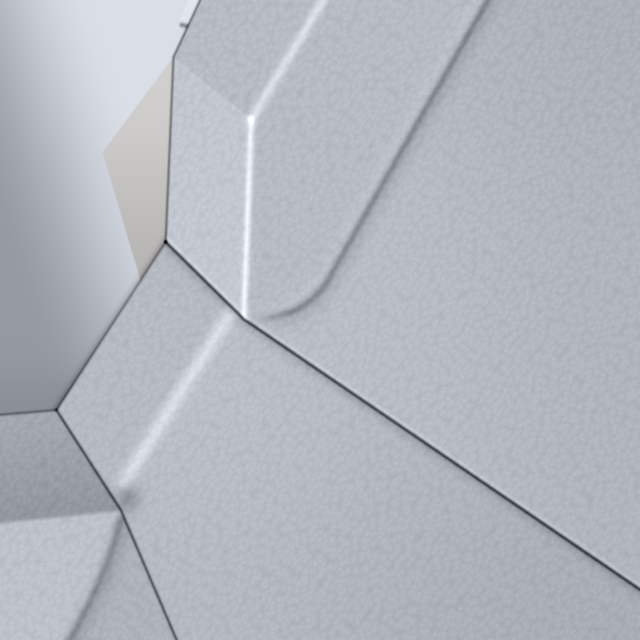
This background is drawn by a Shadertoy shader. Its source:

```glsl
// Pale plaster-like panels meeting at bevelled ridges and dark seams, beside smooth glass.
// Signed half-planes are combined into faces; gaussian lines add ridges, seams and grooves,
// and skewed cellular noise gives the surface its fine grain.

// Signed distance to the line a-b, positive on its right-hand side
float side(vec2 p, vec2 a, vec2 b) {
    vec2 d = normalize(b - a);
    return dot(p - a, vec2(d.y, -d.x));
}

float segment(vec2 p, vec2 a, vec2 b) {
    vec2 d = b - a;
    return length(p - a - d * clamp(dot(p - a, d) / dot(d, d), 0.0, 1.0));
}

float glow(float d, float width) { return exp(-d * d / (width * width)); }

float cover(float d) {
    float w = 0.0008 + 0.7 / iResolution.y;
    return smoothstep(-w, w, d);
}

float smoothMin(float a, float b, float k) {
    float h = max(k - abs(a - b), 0.0) / k;
    return min(a, b) - h * h * k * 0.25;
}

vec2 hash2(vec2 p) {
    vec3 q = fract(vec3(p.xyx) * vec3(0.1031, 0.103, 0.0973));
    q += dot(q, q.yzx + 33.33);
    return fract((q.xx + q.yz) * q.zy);
}

// Distance to the nearest scattered cell point
float cellular(vec2 p) {
    vec2 cell = floor(p), f = fract(p);
    float nearest = 2.0;
    for (int y = -1; y <= 1; y++)
    for (int x = -1; x <= 1; x++) {
        vec2 o = vec2(x, y);
        nearest = min(nearest, length(o + hash2(cell + o + 50.0) - f));
    }
    return nearest;
}

void mainImage(out vec4 fragColor, in vec2 fragCoord) {
    vec2 p = fragCoord / iResolution.xy;

    // Corners shared by the panels
    vec2 top = vec2(0.3125, 1.0), shoulder = vec2(0.271, 0.911), waist = vec2(0.259, 0.622);
    vec2 hub = vec2(0.3815, 0.501), peak = vec2(0.393, 0.814), peakTop = vec2(0.505, 1.0);
    vec2 seamEnd = vec2(1.0, 0.079), heel = vec2(0.0885, 0.359), knot = vec2(0.189, 0.203);
    vec2 foot = vec2(0.276, 0.0), ledge = vec2(0.0, 0.3516);

    // Signed fields of the large regions
    float aboveSeam = -max(side(p, waist, hub), side(p, hub, seamEnd));
    float outerEdge = min(side(p, waist, shoulder), side(p, shoulder, top));
    float upper = min(aboveSeam, outerEdge);
    float rightOfKnot = max(-side(p, heel, knot), -side(p, knot, foot));
    float lowerEdge = side(p, heel, waist);
    float lower = min(min(-aboveSeam, lowerEdge), rightOfKnot);
    float corner = min(-rightOfKnot, side(p, ledge, heel));

    // Glass with a diagonal sheen, and the warm panel behind it
    float sheen = p.x + 0.35 * (p.y - 1.0);
    float glass = mix(0.6, 0.87, smoothstep(-0.14, 0.15, sheen));
    glass -= 0.04 * glow(p.y - 0.36, 0.06);
    vec2 flapTip = vec2(0.16, 0.762);
    float flap = cover(min(side(p, vec2(0.215, 0.577), flapTip), side(p, flapTip, shoulder)));
    float warm = flap * (1.0 - cover(max(max(upper, lower), corner)));
    float shade = mix(glass, mix(0.71, 0.81, smoothstep(0.55, 0.87, p.y)), flap);
    float strip = side(p, shoulder, top);
    shade = mix(shade, 0.9, cover(strip + 0.016) * cover(p.y - 0.955));
    shade -= 0.35 * glow(segment(p, vec2(0.284, 0.961), vec2(0.297, 0.958)), 0.004);
    shade -= 0.12 * glow(lowerEdge, 0.007) * cover(p.y - 0.36);

    // Upper block: top face, bright side face, broad face and the plain beyond the groove
    float broadFace = min(side(p, hub, peak), side(p, peak, peakTop));
    float topFace = -side(p, shoulder, peak);
    float bevel = mix(0.785 - 0.02 * p.y, 0.725, cover(topFace));
    float groove = smoothMin(-side(p, vec2(0.521, 0.577), vec2(0.762, 1.0)),
                             -side(p, hub - vec2(0.0, 0.002), vec2(0.449, 0.508)), 0.05);
    float plain = 0.735 - 0.035 * smoothstep(0.5, 1.0, p.x) - 0.015 * smoothstep(0.6, 1.0, p.y);
    float block = mix(plain, 0.725, smoothstep(-0.004, 0.004, groove));
    float grooveFade = smoothstep(0.385, 0.46, p.x);
    block -= grooveFade * (0.17 * glow(groove, 0.0055) + 0.05 * glow(groove + 0.008, 0.014));
    block += 0.025 * grooveFade * glow(groove - 0.014, 0.01);
    float upperShade = mix(bevel, block, cover(broadFace));
    upperShade += 0.2 * glow(segment(p, hub, peak), 0.0055);
    upperShade += 0.14 * glow(segment(p, peak, peakTop), 0.008);
    upperShade += 0.06 * glow(aboveSeam - 0.005, 0.003);
    shade = mix(shade, upperShade, cover(upper));

    // Lower block: sloping band, soft ridge and wide floor
    vec2 ridgeTop = vec2(0.358, 0.508), ridgeEnd = vec2(0.193, 0.247);
    float floorShade = 0.74 - 0.045 * smoothstep(0.25, 0.95, p.x) - 0.025 * smoothstep(0.4, 0.0, p.y);
    float lowerShade = mix(0.72, floorShade, smoothstep(-0.006, 0.006, side(p, ridgeEnd, ridgeTop)));
    lowerShade += 0.13 * glow(segment(p, ridgeTop, ridgeEnd), 0.012);
    lowerShade -= 0.16 * glow(length((p - vec2(0.2, 0.222)) * vec2(1.0, 0.8)), 0.018);
    lowerShade -= 0.09 * glow(aboveSeam, 0.011);
    shade = mix(shade, lowerShade, cover(lower));

    // Corner block: dim top, brighter front and a curved wedge
    float frontEdge = side(p, vec2(0.0, 0.1836), knot);
    float cornerShade = mix(0.58 + 0.45 * clamp(-frontEdge, 0.0, 0.16), 0.75, smoothstep(-0.004, 0.006, frontEdge));
    float curve = (p.x - 0.107 - 0.598 * p.y + 0.9 * p.y * p.y) * 0.88;
    float below = smoothstep(0.21, 0.185, p.y);
    cornerShade = mix(cornerShade, 0.69, below * smoothstep(-0.004, 0.004, curve));
    cornerShade -= below * (0.13 * glow(curve, 0.006) + 0.06 * glow(curve - 0.007, 0.015));
    shade = mix(shade, cornerShade, cover(corner));

    // Grain on the solid panels
    float solid = cover(max(max(upper, lower), corner));
    vec2 q = mat2(0.8, 0.6, -0.6, 0.8) * p * vec2(1.0, 0.95);
    float grain = 0.55 - cellular(q * vec2(115.0, 85.0));
    grain += 0.5 * (0.5 - cellular(q.yx * vec2(210.0, 260.0)));
    shade += solid * 0.05 * grain;

    // Thin dark seams
    shade -= 0.4 * glow(min(segment(p, waist, hub), segment(p, hub, seamEnd)), 0.0028);
    shade -= 0.33 * glow(min(segment(p, heel, knot), segment(p, knot, foot)), 0.0027);
    shade -= 0.3 * glow(min(segment(p, waist, shoulder), segment(p, shoulder, top)), 0.0023);
    shade -= 0.2 * glow(min(segment(p, ledge, heel), segment(p, heel, waist)), 0.0025);

    vec3 tint = mix(vec3(-0.018, 0.0, 0.035), vec3(0.005, 0.0, -0.005), warm);
    fragColor = vec4(clamp(shade + tint, 0.0, 1.0), 1.0);
}
```
